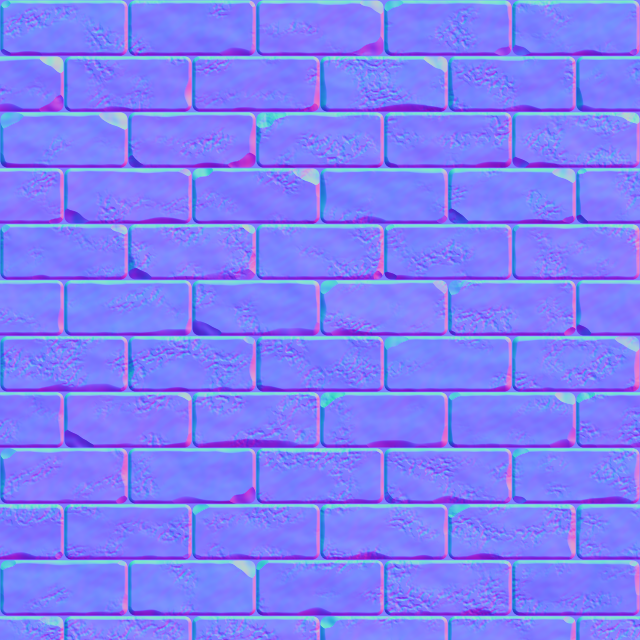
Write a WebGL 1 fragment shader that draws this texture map.

```glsl
precision highp float;

uniform vec2 u_resolution;

// Layout, in canvas units
const vec2 BRICK_COUNT = vec2(5.0, 11.43);
const float MORTAR_HALF = 0.0011;
const float CORNER_RADIUS = 0.0105;

// Bevel and wear along the edges
const float BEVEL_SLOPE = 1.45;
const float BEVEL_WIDTH = 0.0046;
const float BEVEL_WEAR = 0.013;
const float EDGE_WOBBLE = 0.0011;
const float CHIP_MIN = 0.004;
const float CHIP_MAX = 0.027;
const vec2 CHIP_SLOPE = vec2(0.55, 1.15);

// Face relief
const float TILT = 0.09;
const float SWELL_DEPTH = 0.0026;
const float GRAIN_DEPTH = 0.0005;
const float PIT_DEPTH = 0.0024;

// Sampling distance for slopes
const float SLOPE_STEP = 0.0010;

float hash(vec2 p) {
  return fract(sin(dot(p, vec2(127.1, 311.7))) * 43758.547);
}

vec2 gradientAt(vec2 cell) {
  float angle = 6.28319 * hash(cell);
  return vec2(cos(angle), sin(angle));
}

float gradientNoise(vec2 p) {
  vec2 i = floor(p);
  vec2 f = p - i;
  vec2 u = f * f * f * (f * (f * 6.0 - 15.0) + 10.0);
  vec2 e = vec2(1.0, 0.0);
  float a = dot(gradientAt(i), f);
  float b = dot(gradientAt(i + e.xy), f - e.xy);
  float c = dot(gradientAt(i + e.yx), f - e.yx);
  float d = dot(gradientAt(i + e.xx), f - e.xx);
  return mix(mix(a, b, u.x), mix(c, d, u.x), u.y);
}

// Distance inward from the edge of a brick with rounded corners
float brickInset(vec2 p) {
  vec2 halfSize = 0.5 / BRICK_COUNT - MORTAR_HALF;
  vec2 q = abs(p) - halfSize + CORNER_RADIUS;
  return CORNER_RADIUS - length(max(q, 0.0)) - min(max(q.x, q.y), 0.0);
}

// Swells, faint grain and rough pitted patches
float faceRelief(vec2 p, vec2 id) {
  vec2 seed = 37.0 * vec2(hash(id + 3.1), hash(id + 8.7));
  vec2 slanted = vec2(0.8 * p.x + 0.6 * p.y, 0.8 * p.y - 0.6 * p.x);
  float swell = gradientNoise(p * vec2(18.0, 28.0) + seed);
  float grain = gradientNoise(slanted * vec2(55.0, 85.0) + seed.yx);
  float pits = gradientNoise(slanted * vec2(90.0, 135.0) + seed + 1.5 * swell)
             + 0.4 * gradientNoise(p * 210.0 + seed.yx);
  float patchNoise = gradientNoise(p * vec2(15.0, 24.0) + seed.yx);
  float roughness = smoothstep(0.0, 0.45, patchNoise + 0.4 * hash(id + 5.3) - 0.17);
  vec2 tilt = TILT * (vec2(hash(id + 1.9), hash(id + 6.4)) - 0.5);
  return dot(tilt, p) + SWELL_DEPTH * swell + GRAIN_DEPTH * grain
       - PIT_DEPTH * roughness * max(pits, -0.12);
}

float brickHeight(vec2 p, vec2 id) {
  vec2 seed = 23.0 * vec2(hash(id + 2.3), hash(id + 7.9));
  float wobble = gradientNoise(p * 48.0 + seed);

  // Rounded bevel, broader where worn and toward the bottom
  float wear = max(gradientNoise(p * vec2(15.0, 20.0) + seed.yx) - 0.08, 0.0);
  float lower = 1.0 - smoothstep(-0.03, 0.03, p.y);
  float width = BEVEL_WIDTH + BEVEL_WEAR * wear * (0.5 + lower);
  float depth = clamp(1.0 - (brickInset(p) + EDGE_WOBBLE * wobble) / width, 0.0, 1.5);
  float bevel = -BEVEL_SLOPE * width / 1.5 * depth * sqrt(depth);

  // Slanted chip at each corner, large on only a few
  vec2 corner = sign(p);
  float chance = hash(id * 2.0 + corner * 0.37);
  float chipSize = mix(CHIP_MIN, CHIP_MAX, chance * chance * chance);
  float chipSlope = mix(CHIP_SLOPE.x, CHIP_SLOPE.y, hash(id + corner * 0.71));
  vec2 fromCorner = 0.5 / BRICK_COUNT - MORTAR_HALF - abs(p);
  float chipReach = dot(fromCorner, vec2(0.5, 0.87)) + 0.007 * wobble;
  float chip = -chipSlope * max(chipSize - chipReach, 0.0);

  return min(bevel, chip) + faceRelief(p, id);
}

void main() {
  vec2 uv = gl_FragCoord.xy / u_resolution;

  // Running bond, rows counted from the top
  vec2 grid = vec2(uv.x, 1.0 - uv.y) * BRICK_COUNT;
  grid.x += 0.5 * mod(floor(grid.y), 2.0);
  vec2 id = floor(grid);
  vec2 p = (fract(grid) - 0.5) / BRICK_COUNT * vec2(1.0, -1.0);

  // Brick slopes, fading to flat mortar
  vec2 e = vec2(SLOPE_STEP, 0.0);
  vec2 slope = vec2(brickHeight(p + e.xy, id) - brickHeight(p - e.xy, id),
                    brickHeight(p + e.yx, id) - brickHeight(p - e.yx, id)) / (2.0 * SLOPE_STEP);
  slope *= smoothstep(-0.0012, 0.0008, brickInset(p));
  vec3 normal = normalize(vec3(-slope, 1.0));
  gl_FragColor = vec4(0.5 + 0.5 * normal, 1.0);
}
```
